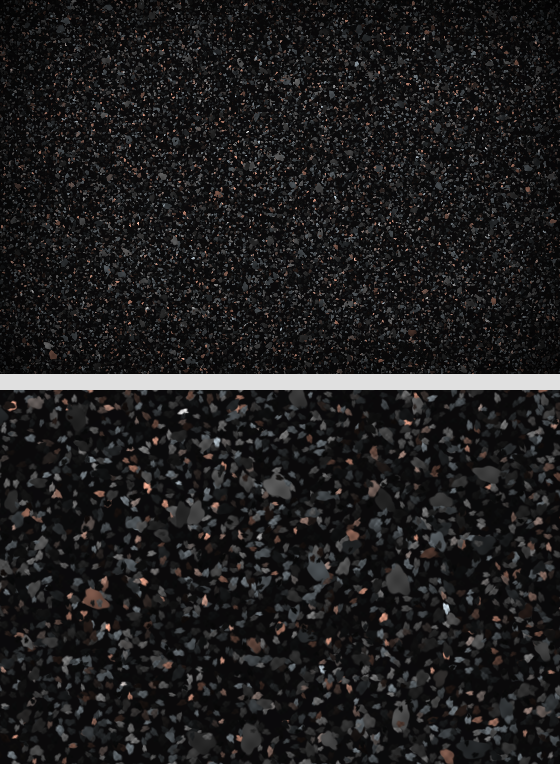
Top, the full canvas; bottom, a detail of the centre.
Give the GLSL for this texture, as a WebGL 2 fragment shader.

```glsl
#version 300 es
precision highp float;

uniform vec2 u_resolution;
out vec4 fragColor;

vec3 hash3(vec3 p) {
  p = fract(p * vec3(0.1031, 0.1030, 0.0973));
  p += dot(p, p.yxz + 33.33);
  return fract((p.xxy + p.yxx) * p.zyx);
}

// Signed distance to a rotated, stretched pebble with an uneven rim.
float pebble(vec2 q, float radius, vec3 rnd) {
  float turn = rnd.x * 6.2832;
  q = mat2(cos(turn), sin(turn), -sin(turn), cos(turn)) * q;
  q *= vec2(0.8, 1.05 + 0.35 * rnd.y);
  float a = atan(q.y, q.x + 1e-5);
  float rim = 1.0 + 0.13 * sin(3.0 * a + rnd.z * 6.3) + 0.08 * sin(5.0 * a + rnd.y * 6.3);
  return length(q) - radius * rim;
}

// Lays one size of stone over the ground; tone is (darkest, range, falloff).
vec3 scatter(vec3 ground, vec2 p, float scale, float density, vec2 radii,
             vec3 tone, float warmth, float seed) {
  float soft = scale * max(0.0024, 0.8 / u_resolution.y);
  vec2 cell = floor(p * scale);
  vec2 local = p * scale - cell;
  for (int y = -1; y <= 1; y++) {
    for (int x = -1; x <= 1; x++) {
      vec2 offset = vec2(x, y);
      vec3 place = hash3(vec3(cell + offset, seed));
      if (place.z > density) continue;
      vec3 shape = hash3(vec3(cell + offset, seed + 17.0));
      vec3 look = hash3(vec3(cell + offset, seed + 41.0));
      vec2 q = local - offset - 0.5 - 0.7 * (place.xy - 0.5);
      float d = pebble(q, mix(radii.x, radii.y, shape.z), shape);

      // Mineral tint: mostly neutral, some cool, a few rusty.
      float rust = smoothstep(1.0 - warmth, 1.0, look.y);
      vec3 tint = mix(vec3(1.0), vec3(0.93, 1.0, 1.05), step(look.y, 0.4));
      tint = mix(tint, vec3(1.45, 1.02, 0.86), rust);
      float value = tone.x + tone.y * pow(look.x, tone.z);
      value *= 1.0 + 0.35 * rust + 0.8 * step(0.975, look.z);

      // Lit from the upper left, with a faintly rough face.
      float light = 1.0 + 0.28 * dot(q, vec2(-0.6, 0.8));
      light += 0.12 * sin(q.x * 9.0 + look.z * 6.0) * sin(q.y * 8.0 + look.x * 6.0);
      float cover = 1.0 - smoothstep(-0.5 * soft, 0.5 * soft, d);
      ground = mix(ground, value * light * tint, cover);
    }
  }
  return ground;
}

void main() {
  vec2 uv = gl_FragCoord.xy / u_resolution;
  vec2 p = gl_FragCoord.xy / u_resolution.y;

  // Dark binder, then grit, gravel and sparse larger stones.
  vec3 color = vec3(0.036, 0.033, 0.037);
  color = scatter(color, p, 128.0, 0.85, vec2(0.26, 0.50), vec3(0.035, 0.38, 2.3), 0.22, 3.0);
  color = scatter(color, p, 74.0, 0.32, vec2(0.24, 0.46), vec3(0.045, 0.27, 2.0), 0.14, 71.0);
  color = scatter(color, p, 33.0, 0.13, vec2(0.20, 0.36), vec3(0.12, 0.19, 1.6), 0.07, 131.0);
  color = scatter(color, p, 150.0, 0.20, vec2(0.28, 0.48), vec3(0.025, 0.36, 2.6), 0.25, 193.0);

  // Gentle patchiness and darkened borders.
  float patches = sin(p.x * 7.0 + 2.0 * sin(p.y * 5.0)) * sin(p.y * 9.0 + 1.5 * sin(p.x * 6.0));
  vec2 edge = abs(uv - 0.5) * 2.0;
  float border = 1.0 - 0.38 * pow(edge.x, 4.0) - 0.36 * pow(edge.y, 4.0);
  color *= (1.07 + 0.07 * patches) * border;

  fragColor = vec4(color, 1.0);
}
```
